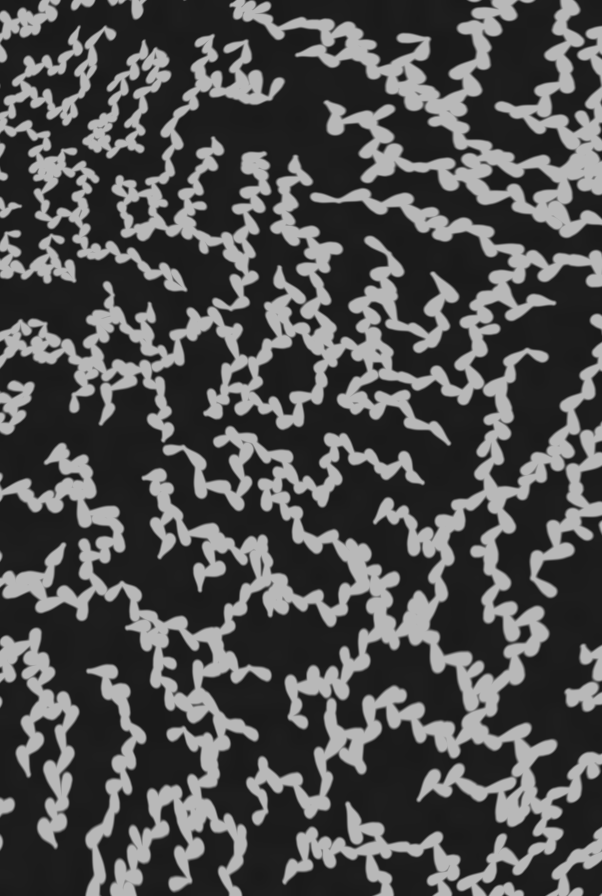
This pattern is drawn by a WebGL 2 fragment shader. Its source:

```glsl
#version 300 es
precision highp float;

// Pale, knobbly branching strands on a near-black ground.
// Every node of a warped grid grows one zigzag chain of teardrop lobes towards
// a neighbour chosen by a smooth flow field; the lobes are blended together.

uniform vec2 u_resolution;
out vec4 fragColor;

const vec3 GROUND = vec3(0.11);
const vec3 STRAND = vec3(0.72);
const float PI = 3.14159;
const float BLEND = 70.0;

vec2 hash2(vec2 p) {
    vec3 h = fract(p.xyx * vec3(0.1031, 0.1030, 0.0973));
    h += dot(h, h.yzx + 33.33);
    return fract((h.xx + h.yz) * h.zy);
}

vec2 noise2(vec2 p) {
    vec2 cell = floor(p), f = fract(p);
    f = f * f * (3.0 - 2.0 * f);
    return mix(mix(hash2(cell), hash2(cell + vec2(1, 0)), f.x),
               mix(hash2(cell + vec2(0, 1)), hash2(cell + vec2(1, 1)), f.x), f.y);
}

vec2 nodePosition(vec2 id) {
    return id + 0.6 * (hash2(id + 71.0) - 0.5);
}

// Step to a neighbour: smooth flow angle plus jitter, snapped to four directions
vec2 flowStep(vec2 id) {
    float angle = 4.0 * PI * noise2(id * 0.19 + 40.0).x
                + 2.6 * (hash2(id + 153.0).x - 0.5);
    float turn = floor(angle / (0.5 * PI) + 0.5) * 0.5 * PI;
    return floor(vec2(cos(turn), sin(turn)) + 0.5);
}

// Where two nodes pick each other, one of them turns aside to avoid a gap
vec2 growthStep(vec2 id) {
    vec2 stride = flowStep(id);
    bool mutual = flowStep(id + stride) == -stride;
    return mutual && stride.x + stride.y > 0.0 ? vec2(-stride.y, stride.x) : stride;
}

// Teardrop: thin at the root, fat at the tip
float lobe(vec2 p, vec2 root, vec2 tip, float radius) {
    vec2 axis = tip - root;
    float t = clamp(dot(p - root, axis) / dot(axis, axis), 0.0, 1.0);
    return length(p - root - axis * t) - mix(0.045, radius, smoothstep(0.0, 0.85, t));
}

float weight(float d) {
    return exp(-BLEND * min(d, 0.8));
}

// One chain of lobes from a node to its neighbour, with an occasional side leaf
float strand(vec2 p, vec2 id) {
    vec2 a = nodePosition(id);
    vec2 b = nodePosition(id + growthStep(id));
    vec2 side = normalize(vec2(a.y - b.y, b.x - a.x));
    vec2 trait = hash2(id + 211.0);
    float swing = trait.x < 0.5 ? -1.0 : 1.0;
    float bow = 0.45 * (trait.y - 0.5);
    float sum = 0.0;
    vec2 root = a;
    for (int i = 1; i <= 4; i++) {
        float t = float(i) / 4.0;
        vec2 vary = hash2(id * 5.0 + float(i) * 17.0 + 301.0);
        vec2 tip = mix(a, b, t) + side * bow * sin(PI * t);
        if (i < 4) tip += side * swing * mix(0.07, 0.15, vary.x);
        vec2 overshoot = (tip - root) * mix(0.1, 0.45, vary.y);
        sum += weight(lobe(p, root, tip + overshoot, mix(0.105, 0.145, vary.x)));
        root = tip;
        swing = -swing;
    }
    vec2 leaf = hash2(id + 409.0);
    if (leaf.x < 0.55) {
        float angle = 2.0 * PI * leaf.y;
        vec2 tip = a + mix(0.28, 0.42, trait.x) * vec2(cos(angle), sin(angle));
        sum += weight(lobe(p, a, tip, 0.11));
    }
    return sum;
}

void main() {
    vec2 uv = gl_FragCoord.xy / u_resolution.y;

    // Tilted grid that tightens towards the upper left, then bends gently
    vec2 fromKnot = uv - vec2(0.03, 0.785);
    float r2 = dot(fromKnot, fromKnot);
    float squeeze = 7.0 * exp(-9.0 * r2);
    float density = 18.5 + squeeze * (1.0 - 9.0 * r2);
    vec2 q = mat2(0.94, 0.34, -0.34, 0.94) * fromKnot * (18.5 + squeeze) + 60.0;
    q += 2.0 * (noise2(q * 0.14) - 0.5);

    // Gather nearby strands
    vec2 home = floor(q + 0.5);
    float sum = 1e-20;
    for (int y = -2; y <= 2; y++)
        for (int x = -2; x <= 2; x++)
            sum += strand(q, home + vec2(x, y));
    float dist = -log(sum) / BLEND;

    // Soft edge and faint mottling of the ground
    float soft = max(0.0019, 0.7 / u_resolution.y) * density;
    float cover = 1.0 - smoothstep(-soft, soft, dist);
    vec3 ground = GROUND + 0.016 * (noise2(uv * 45.0).x - 0.5);
    fragColor = vec4(mix(ground, STRAND, cover), 1.0);
}
```
